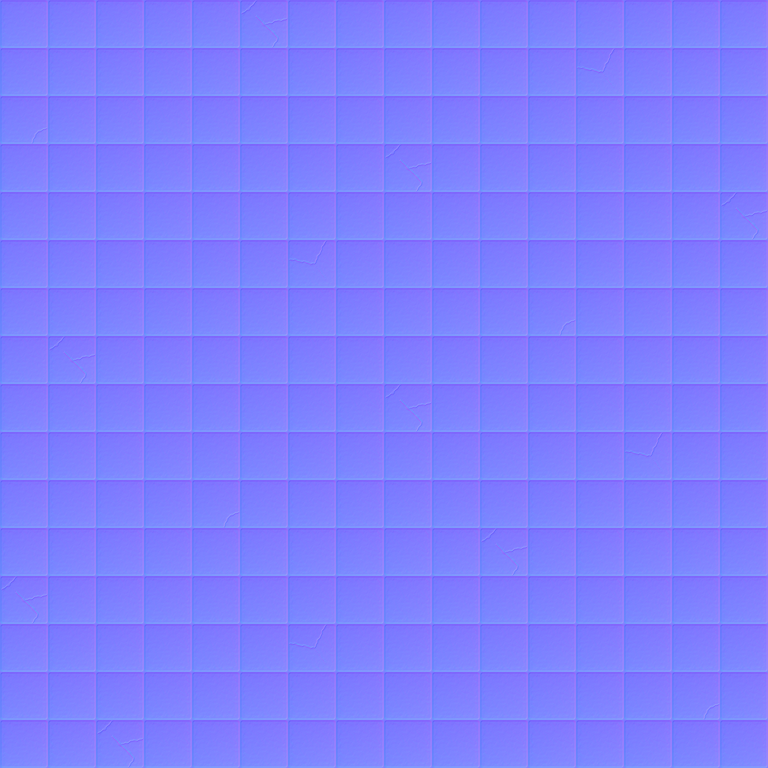
Give the GLSL for this texture map, as a Shadertoy shader.

```glsl
// Tangent-space normal map of a 16 by 16 grid of pillowed ceramic tiles, a few of them cracked.

const float TILES = 16.0;
const float CORNER_RADIUS = 0.06;
const float BEVEL_START = 0.003;
const float BEVEL_END = 0.034;
const float BEVEL_HEIGHT = 0.0054;
const float PLATEAU_RADIUS = 0.16;
const float PLATEAU_HEIGHT = 0.0012;
const float GRAIN_HEIGHT = 0.00042;
const float CRACK_WIDTH = 0.026;
const float CRACK_DEPTH = 0.0046;
const vec2 PILLOW = vec2(0.052, 0.078);

float hash(vec2 p) {
    vec3 q = fract(vec3(p.xyx) * 0.1031);
    q += dot(q, q.yzx + 33.33);
    return fract((q.x + q.y) * q.z);
}

float segment(vec2 p, vec2 a, vec2 b) {
    vec2 ab = b - a;
    return length(p - a - ab * clamp(dot(p - a, ab) / dot(ab, ab), 0.0, 1.0));
}

// Distance to a bent line through three points
float bentLine(vec2 p, vec2 a, vec2 b, vec2 c) {
    return min(segment(p, a, b), segment(p, b, c));
}

// Distance inward from the edge of a rounded unit tile centred on zero
float tileInset(vec2 q, float radius) {
    vec2 e = abs(q) - 0.5 + radius;
    return radius - length(max(e, 0.0)) - min(max(e.x, e.y), 0.0);
}

float layeredSines(vec2 p, float frequency) {
    float sum = 0.0, amplitude = 1.0;
    mat2 turn = mat2(0.8, 0.6, -0.6, 0.8);
    for (int i = 0; i < 4; i++) {
        p = turn * p + 0.37;
        vec2 w = p * frequency;
        sum += amplitude * sin(w.x + 1.7 * sin(w.y * 0.7)) * sin(w.y + 1.3 * sin(w.x * 0.6));
        frequency *= 1.45;
        amplitude *= 0.65;
    }
    return sum;
}

float branchingCrack(vec2 p) {
    float chip = bentLine(p, vec2(0.04, 0.73), vec2(0.18, 0.80), vec2(0.33, 0.98));
    float trunk = bentLine(p, vec2(0.36, 0.64), vec2(0.56, 0.44), vec2(0.71, 0.30));
    float root = bentLine(p, vec2(0.71, 0.30), vec2(0.79, 0.20), vec2(0.68, 0.01));
    float branch = bentLine(p, vec2(0.53, 0.49), vec2(0.74, 0.56), vec2(0.98, 0.60));
    return min(min(chip, trunk), min(root, branch));
}

float forkedCrack(vec2 p) {
    float fork = bentLine(p, vec2(0.04, 0.60), vec2(0.55, 0.50), vec2(0.78, 0.97));
    float faintTail = segment(p, vec2(0.55, 0.50), vec2(0.78, 0.20)) + 0.014;
    return min(fork, faintTail);
}

float cornerCrack(vec2 p) {
    return abs(length(p - vec2(1.0, 0.0)) - 0.32);
}

// One tile in each row is cracked, in one of three ways
float crackDistance(vec2 p, vec2 id) {
    float column = floor(TILES * fract(0.618 * id.y + 0.3 * hash(vec2(id.y, 7.0))));
    if (id.x != column) return 1.0;
    p += 0.008 * sin(p.yx * 31.0) + 0.005 * sin(p.yx * 67.0 + 1.0);
    float kind = fract(0.755 * id.y + 0.1);
    if (kind < 0.44) return branchingCrack(p);
    if (kind < 0.75) return forkedCrack(p);
    return cornerCrack(p);
}

// Surface height, in tile widths
float height(vec2 p) {
    vec2 id = floor(p);
    vec2 local = p - id;
    vec2 q = local - 0.5;
    float inset = tileInset(q, CORNER_RADIUS);
    float face = smoothstep(BEVEL_START, BEVEL_END, inset);
    float grain = layeredSines(local + 0.02 * hash(id), 32.0);

    float h = BEVEL_HEIGHT * face - dot(PILLOW, q * q);
    // Low plateau with a wavy rounded outline
    float plateauInset = tileInset(q, PLATEAU_RADIUS) + 0.008 * grain;
    h += PLATEAU_HEIGHT * smoothstep(0.06, 0.11, plateauInset);
    h += GRAIN_HEIGHT * grain * face;
    h -= CRACK_DEPTH * face * (1.0 - smoothstep(0.0, CRACK_WIDTH, crackDistance(local, id)));
    return h;
}

// Slope averaged over a small span, which also smooths the edges
vec2 slope(vec2 p, float span) {
    vec2 e = vec2(0.5 * span, 0.0);
    return vec2(height(p + e.xy) - height(p - e.xy),
                height(p + e.yx) - height(p - e.yx)) / span;
}

void mainImage(out vec4 fragColor, in vec2 fragCoord) {
    vec2 p = TILES * fragCoord / iResolution.xy;
    float span = max(0.03, TILES / iResolution.y);
    vec2 s = slope(p, span);
    // Green points down the canvas
    vec3 normal = normalize(vec3(-s.x, s.y, 1.0));
    fragColor = vec4(0.5 + 0.5 * normal, 1.0);
}
```
